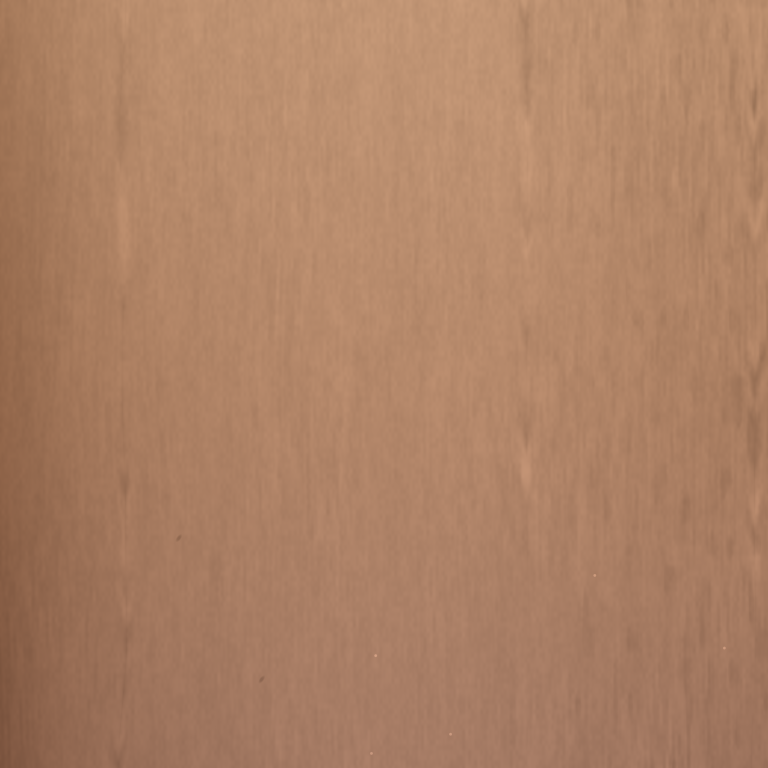
Reproduce this texture procedurally as a WebGL 1 fragment shader.

```glsl
precision highp float;
// Smooth brown wood panel with fine vertical grain, faint figured seams and soft side shading.
uniform vec2 u_resolution;

const vec3 TOP_COLOR = vec3(0.760, 0.588, 0.460);
const vec3 MID_COLOR = vec3(0.710, 0.533, 0.415);
const vec3 BOTTOM_COLOR = vec3(0.645, 0.480, 0.395);
const vec3 SHADE_TINT = vec3(1.0, 1.32, 1.65);   // shadows turn warmer
const float LEFT_SHADE_TOP = 0.16;
const float LEFT_SHADE_BOTTOM = 0.25;
const float LEFT_SHADE_WIDTH = 0.15;
const float RIGHT_SHADE = 0.045;
const float BAND_CONTRAST = 0.022;
const float STREAK_CONTRAST = 0.024;
const float FIBER_CONTRAST = 0.036;
const float MOTTLE_CONTRAST = 0.024;
const float PORE_CONTRAST = 0.034;
const float SEAM_CONTRAST = 0.21;
const float SEAM_WIDTH = 0.011;
const float CHEVRON_SLOPE = 2.6;
const float SPECK_CELLS = 11.0;
const float SPECK_CHANCE = 0.12;
const float SPECK_RADIUS = 0.0027;

float hash(vec2 p) {
  vec3 q = fract(vec3(p.xyx) * 0.1031);
  q += dot(q, q.yzx + 33.33);
  return fract((q.x + q.y) * q.z);
}

float noise(vec2 p) {
  vec2 cell = floor(p);
  vec2 f = fract(p);
  f = f * f * (3.0 - 2.0 * f);
  float low = mix(hash(cell), hash(cell + vec2(1.0, 0.0)), f.x);
  float high = mix(hash(cell + vec2(0.0, 1.0)), hash(cell + 1.0), f.x);
  return mix(low, high, f.y);
}

float signedNoise(vec2 p) {
  return noise(p) - 0.5;
}

// Vertical colour ramp, darkened towards both sides
vec3 litWood(vec2 uv) {
  vec3 ramp = mix(BOTTOM_COLOR, MID_COLOR, smoothstep(-0.15, 0.6, uv.y));
  ramp = mix(ramp, TOP_COLOR, smoothstep(0.35, 1.1, uv.y));
  float left = mix(LEFT_SHADE_BOTTOM, LEFT_SHADE_TOP, uv.y) * exp(-uv.x / LEFT_SHADE_WIDTH);
  float right = RIGHT_SHADE * smoothstep(0.55, 1.0, uv.x);
  return ramp * pow(vec3(1.0 - left - right), SHADE_TINT);
}

// Broad bands, broken streaks and fibers, soft mottling and fine pores
float grain(vec2 uv) {
  float rightness = smoothstep(0.5, 1.0, uv.x);
  float x = uv.x + 0.008 * signedNoise(uv * vec2(6.0, 4.0));
  float bands = signedNoise(vec2(x * 17.0, uv.y * 1.6)) * BAND_CONTRAST;
  float streaks = signedNoise(vec2(x * 75.0, uv.y * 8.0 + 20.0)) * STREAK_CONTRAST;
  float fiberFade = 0.4 + 1.2 * noise(uv * vec2(14.0, 5.0) + 70.0);
  float fibers = signedNoise(vec2(x * 240.0, uv.y * 26.0 + 50.0)) * FIBER_CONTRAST * fiberFade;
  float mottle = signedNoise(uv * vec2(105.0, 60.0) + 90.0) * MOTTLE_CONTRAST;
  float pores = signedNoise(uv * vec2(260.0, 150.0) + 210.0) * PORE_CONTRAST;
  float flecks = smoothstep(0.64, 0.92, noise(vec2(x * 105.0, uv.y * 24.0 + 130.0)));
  return bands + (streaks + fibers) * (1.0 + 0.4 * rightness) + mottle + pores
    - flecks * mix(0.010, 0.050, rightness);
}

// Narrow seams holding downward chevrons, fading in and out along their length
float seams(vec2 uv) {
  float sum = 0.0;
  for (int i = 0; i < 3; i++) {
    float id = float(i);
    float center = 0.16 + 0.525 * id - 0.115 * id * (id - 1.0);
    center += 0.012 * signedNoise(vec2(uv.y * 6.0, id * 7.0));
    float dx = uv.x - center;
    float spread = exp(-dx * dx / (SEAM_WIDTH * SEAM_WIDTH));
    float phase = uv.y - abs(dx) * CHEVRON_SLOPE;
    float marks = signedNoise(vec2(phase * 30.0 + 31.0 * id, id * 5.0 + dx * 45.0));
    float presence = smoothstep(0.25, 0.7, noise(vec2(uv.y * 6.5 + 3.0, id * 13.0 + 4.0)));
    float line = exp(-abs(dx) / 0.002) * 0.035 * noise(vec2(uv.y * 9.0, id * 17.0 + 2.0));
    sum += spread * marks * presence * SEAM_CONTRAST * (0.7 + 0.25 * id) - line;
  }
  return sum;
}

// Sparse pale dust in the lower part and a few slanted dark nicks
float specks(vec2 uv) {
  vec2 cell = floor(uv * SPECK_CELLS);
  vec2 jitter = 0.2 + 0.6 * vec2(hash(cell + 11.0), hash(cell + 47.0));
  vec2 d = uv - (cell + jitter) / SPECK_CELLS;
  float pick = hash(cell + 83.0);
  float dust = 1.0 - smoothstep(0.3 * SPECK_RADIUS, SPECK_RADIUS, length(d));
  dust *= step(pick, SPECK_CHANCE) * step(uv.y, 0.58);
  vec2 slanted = vec2(d.x - 0.5 * d.y, 0.65 * d.y);
  float nick = 1.0 - smoothstep(0.3 * SPECK_RADIUS, 1.5 * SPECK_RADIUS, length(slanted));
  nick *= step(0.98, pick);
  return 0.22 * dust - 0.14 * nick;
}

void main() {
  vec2 uv = gl_FragCoord.xy / u_resolution;
  float tone = 1.0 + grain(uv) + seams(uv) + specks(uv);
  vec3 color = litWood(uv) * pow(vec3(tone), vec3(1.0, 1.1, 1.2));
  gl_FragColor = vec4(clamp(color, 0.0, 1.0), 1.0);
}
```
